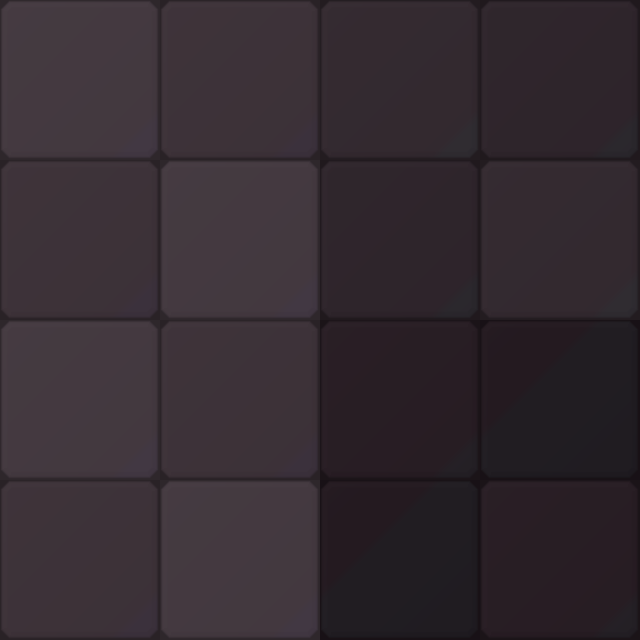
This pattern is drawn by a three.js fragment shader. Its source:

```glsl
// Dark plum bevelled tiles in a 4 by 4 checker, dimmer toward the lower right.
varying vec2 vUv;

const float TILES = 4.0;

// Tile shape, in tile widths
const vec2 TILE_CENTRE = vec2(0.497, 0.503);
const float TILE_HALF = 0.492;
const float CORNER_CUT = 0.052;
const float BEVEL_WIDTH = 0.040;
const float SEAM_SOFTNESS = 0.010;

// Tile colours: lighter and darker checker of each zone
const vec3 LEFT_LIGHT = vec3(0.265, 0.224, 0.250);
const vec3 LEFT_DARK = vec3(0.239, 0.197, 0.222);
const vec3 UPPER_LIGHT = vec3(0.201, 0.163, 0.187);
const vec3 UPPER_DARK = vec3(0.182, 0.145, 0.170);
const vec3 LOWER_LIGHT = vec3(0.157, 0.116, 0.141);
const vec3 LOWER_DARK = vec3(0.139, 0.100, 0.124);

// Shading
const vec3 LEFT_COOL = vec3(-0.002, 0.000, 0.016);
const vec3 RIGHT_COOL = vec3(-0.010, 0.014, 0.010);
const float COOL_CORNER = 0.85;
const float COOL_CORNER_DEEP = 0.37;
const float COOL_SOFTNESS = 0.025;
const float FACE_SLOPE = 0.010;
const float BEVEL_LIGHT = 0.010;
const float EDGE_DARKEN = 0.10;
const float SEAM_SHADE = 0.68;
const vec2 LIGHT_DIR = vec2(-0.6, 0.8);

// Distance to a square with cut corners; normal receives the nearest side.
float cutSquare(vec2 p, out vec2 normal) {
  vec2 q = abs(p) - TILE_HALF;
  float side = max(q.x, q.y);
  float corner = (q.x + q.y + CORNER_CUT) * 0.7071;
  vec2 facing = q.x > q.y ? vec2(1.0, 0.0) : vec2(0.0, 1.0);
  normal = sign(p) * (corner > side ? vec2(0.7071) : facing);
  return max(side, corner);
}

void main() {
  vec2 grid = vUv * TILES;
  vec2 cell = min(floor(grid), TILES - 1.0);
  vec2 local = grid - cell;
  float pixel = fwidth(grid.x);

  // Zone and checker choose the base colour
  float isLight = mod(cell.x + cell.y, 2.0);
  bool isLeft = cell.x < TILES * 0.5;
  bool isLower = !isLeft && cell.y < TILES * 0.5;
  vec3 base = isLeft ? mix(LEFT_DARK, LEFT_LIGHT, isLight)
    : isLower ? mix(LOWER_DARK, LOWER_LIGHT, isLight)
    : mix(UPPER_DARK, UPPER_LIGHT, isLight);

  // Diagonal fall-off with a cool lower right corner
  float diagonal = 0.5 * (local.x + 1.0 - local.y);
  float coolStart = isLower && isLight < 0.5 ? COOL_CORNER_DEEP : COOL_CORNER;
  float cool = smoothstep(coolStart - COOL_SOFTNESS, coolStart + COOL_SOFTNESS, diagonal);
  vec3 face = base + FACE_SLOPE * (0.5 - diagonal);
  face += cool * (isLeft ? LEFT_COOL : RIGHT_COOL);

  // Bevel lit from the upper left, darkening into the seam
  vec2 normal;
  float dist = cutSquare(local - TILE_CENTRE, normal);
  float bevel = smoothstep(-BEVEL_WIDTH - pixel, -BEVEL_WIDTH + pixel, dist);
  float edge = smoothstep(-BEVEL_WIDTH * 0.5, 0.0, dist);
  vec3 tile = face + bevel * BEVEL_LIGHT * dot(normal, LIGHT_DIR);
  tile *= 1.0 - EDGE_DARKEN * edge;

  // Seams and the small diamonds where corners meet
  float softness = max(SEAM_SOFTNESS, pixel);
  float seam = smoothstep(-softness, softness * 0.5, dist);
  gl_FragColor = vec4(mix(tile, base * SEAM_SHADE, seam), 1.0);
}
```
